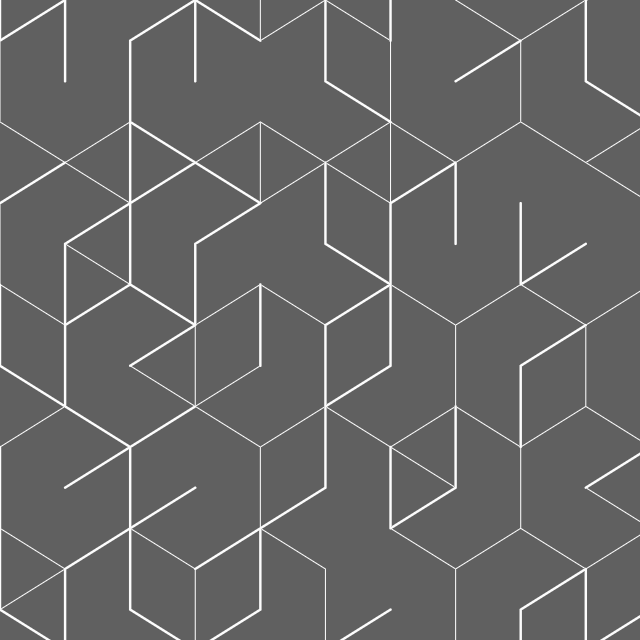
A Shadertoy shader for this pattern:

```glsl
// White thin and bold strokes on grey, following the edges of a honeycomb
// with a shifted top row. Each cell center may grow one or two bold spokes;
// hashes of lattice vertices and edges decide which strokes exist.

const vec2 SPACING = vec2(0.1017, 0.0635);   // column and half-row steps
const vec3 GREY = vec3(0.378);
const vec3 WHITE = vec3(0.99);

float hash(vec2 p) {
    vec3 q = fract(p.xyx * vec3(0.1031, 0.1030, 0.0973) + 0.37);
    q += dot(q, q.yzx + 33.33);
    return fract((q.x + q.y) * q.z);
}

float segmentDistance(vec2 p, vec2 a, vec2 b) {
    vec2 along = b - a, offset = p - a;
    return length(offset - along * clamp(dot(offset, along) / dot(along, along), 0.0, 1.0));
}

// Every third lattice row holds cell centers; the top rows are shifted by one.
bool isCenter(vec2 v) {
    return mod(v.y + (v.y < 3.5 ? 1.5 : 0.5), 3.0) < 1.0;
}

// Directions 0..5 run counterclockwise in steps of 60 degrees from upper right.
bool hasSpoke(vec2 center, float direction) {
    float primary = floor(hash(center + 11.0) * 3.0);
    primary += step(1.5, primary);
    float turn = mod(direction - primary + 0.5, 6.0);
    bool first = turn < 1.0 && hash(center + 23.0) < 0.92;
    bool second = turn > 4.0 && turn < 5.0 && hash(center + 37.0) < 0.42;
    return first || second;
}

// Half the stroke width of the edge a-b, or zero where there is no stroke.
float strokeHalfWidth(vec2 a, vec2 b, float direction) {
    const float thin = 0.0008, bold = 0.0019;
    float chance = hash(a + b + 51.0);
    if (isCenter(a) || isCenter(b)) {
        bool spoke = isCenter(a) ? hasSpoke(a, direction) : hasSpoke(b, direction + 3.0);
        return spoke ? bold : (chance < 0.06 ? thin : 0.0);
    }
    // Uprights between the shifted rows are sparser than cell borders.
    bool seam = direction == 1.0 && a.y == 5.0;
    if (chance > (seam ? 0.4 : 0.94)) return 0.0;
    return hash(a + b + 83.0) < 0.35 ? bold : thin;
}

void mainImage(out vec4 fragColor, in vec2 fragCoord) {
    float pixel = 1.0 / min(iResolution.x, iResolution.y);
    vec2 p = vec2(fragCoord.x, iResolution.y - fragCoord.y) * pixel;
    vec2 base = floor(p / SPACING);
    float coverage = 0.0;

    // Visit the three upward edges of each vertex near this point.
    for (int column = -1; column <= 2; column++)
    for (int row = -1; row <= 3; row++) {
        vec2 a = base + vec2(column, row);
        if (mod(a.x + a.y + 0.5, 2.0) < 1.0) continue;
        for (int i = 0; i < 3; i++) {
            vec2 b = a + (i == 1 ? vec2(0, -2) : vec2(1 - i, -1));
            float halfWidth = strokeHalfWidth(a, b, float(i)) / pixel;
            float d = segmentDistance(p, a * SPACING, b * SPACING) / pixel;
            float stroke = clamp(halfWidth + 0.5 - d, 0.0, min(1.0, 2.0 * halfWidth));
            coverage = max(coverage, stroke);
        }
    }
    fragColor = vec4(mix(GREY, WHITE, coverage), 1.0);
}
```
